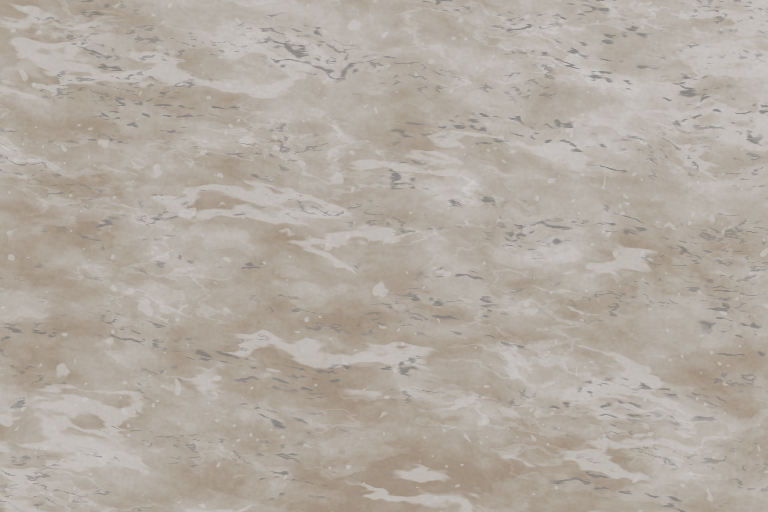
Give the GLSL for this texture, as a Shadertoy shader.

```glsl
// Honed travertine: warm beige clouds drawn out sideways, chalky pale veins
// and patches, thin broken grey pit lines and small white specks.
// Everything is layered from warped gradient noise in canvas-height units.

float hash(vec2 c) {
    uvec2 u = uvec2(ivec2(c)) * uvec2(1597334677u, 3812015801u);
    uint h = (u.x ^ u.y) * 1597334677u;
    h = (h ^ (h >> 15)) * 2246822519u;
    return float((h ^ (h >> 13)) >> 8) / 16777216.0;
}

float cornerSlope(vec2 cell, vec2 offset) {
    float angle = 6.2832 * hash(cell);
    return dot(vec2(cos(angle), sin(angle)), offset);
}

float gradientNoise(vec2 p) {
    vec2 i = floor(p), f = p - i;
    vec2 e = vec2(1.0, 0.0);
    vec2 u = f * f * f * (f * (f * 6.0 - 15.0) + 10.0);
    return mix(mix(cornerSlope(i, f), cornerSlope(i + e.xy, f - e.xy), u.x),
               mix(cornerSlope(i + e.yx, f - e.yx), cornerSlope(i + e.xx, f - e.xx), u.x), u.y);
}

float fbm(vec2 p) {
    float sum = 0.0, amp = 0.6;
    for (int i = 0; i < 5; i++) {
        sum += amp * gradientNoise(p);
        p = mat2(1.96, 0.4, -0.4, 1.96) * p + 17.3;
        amp *= 0.52;
    }
    return sum;
}

// Chalky veins: zero lines of stretched noise, swelling and fading
float paleVeins(vec2 p, vec2 scale, float width) {
    float line = abs(fbm(p * scale));
    float swell = fbm(p * vec2(2.2, 5.0) + scale + 31.0);
    float w = width * smoothstep(-0.02, 0.3, swell);
    return (1.0 - smoothstep(w * 0.6, w + 0.025, line)) * smoothstep(0.0, 0.12, swell);
}

// Pit lines: very flat thin lines, kept in clusters and broken into dashes
float pitLines(vec2 p, vec2 scale, float cover) {
    float line = abs(fbm(p * scale + 53.0));
    float cluster = smoothstep(0.06, 0.2, fbm(p * vec2(3.5, 10.0) + scale) + cover);
    float dashes = smoothstep(-0.12, 0.2, gradientNoise(p * vec2(45.0, 75.0)));
    return (1.0 - smoothstep(0.015, 0.075, line)) * cluster * dashes;
}

// Rounded white fragments, at most one per cell
float whiteSpecks(vec2 p, float cells) {
    vec2 g = p * cells + 0.35 * vec2(gradientNoise(p * 45.0), gradientNoise(p * 45.0 + 9.0));
    vec2 home = floor(g);
    float cover = 0.0;
    for (int y = -1; y <= 1; y++)
    for (int x = -1; x <= 1; x++) {
        vec2 c = home + vec2(x, y);
        vec2 center = c + vec2(hash(c + 11.0), hash(c + 47.0));
        float radius = mix(0.06, 0.2, pow(hash(c + 83.0), 3.0));
        float d = length((g - center) * vec2(0.85, 1.0)) - radius;
        cover = max(cover, (1.0 - smoothstep(-0.04, 0.05, d)) * step(0.8, hash(c + 5.0)));
    }
    return cover;
}

void mainImage(out vec4 fragColor, in vec2 fragCoord) {
    vec2 p = fragCoord / iResolution.y;
    vec2 uv = fragCoord / iResolution.xy;

    // Bedding tilts down to the right and is bent by a warp
    vec2 q = p + vec2(3.0, 5.0 + 0.1 * p.x);
    q += vec2(0.05, 0.035) * vec2(fbm(q * 4.0), fbm(q * 4.0 + 21.0));

    // Clouds: paler towards the top right, browner at the lower left
    float tone = 0.4 + 0.16 * (uv.x - 0.5) + 0.26 * (uv.y - 0.5);
    tone += 0.6 * fbm(q * vec2(2.0, 3.6));
    tone += 0.55 * fbm(q * vec2(7.0, 15.0) + 7.0);
    tone += 0.25 * fbm(q * vec2(28.0, 42.0) + 3.0);

    // Patches with a crisp rim, pale and brown
    float patches = fbm(q * vec2(5.0, 11.0) + 71.0);
    tone += 0.17 * smoothstep(0.08, 0.15, patches);
    tone -= 0.08 * smoothstep(0.12, 0.2, -patches);

    // Veins, wide and hairline
    float veins = paleVeins(q, vec2(2.6, 8.0), 0.09);
    float hairlines = paleVeins(q + 13.0, vec2(6.0, 16.0), 0.05);
    tone = mix(tone, 0.93, 0.75 * veins);
    tone += 0.2 * hairlines * (1.0 - veins);
    tone = mix(tone, 1.0, 0.6 * max(whiteSpecks(p + 2.0, 17.0), whiteSpecks(p + 6.0, 38.0)));
    tone = clamp(tone, 0.0, 1.05);

    vec3 brown = vec3(0.63, 0.57, 0.505);
    vec3 beige = vec3(0.71, 0.68, 0.645);
    vec3 chalk = vec3(0.79, 0.775, 0.77);
    vec3 color = tone < 0.5 ? mix(brown, beige, tone * 2.0) : mix(beige, chalk, tone * 2.0 - 1.0);

    // Grey pits, denser near the top
    float cover = 0.1 * (uv.y - 0.6) + 0.04 * (uv.x - 0.5);
    float pits = max(pitLines(q, vec2(5.0, 24.0), cover), 0.7 * pitLines(q + 8.0, vec2(11.0, 38.0), cover));
    color = mix(color, vec3(0.49, 0.48, 0.475), 0.75 * pits);

    // Fine grain of the honed face
    color += 0.02 * gradientNoise(p * 130.0);
    fragColor = vec4(color, 1.0);
}
```
